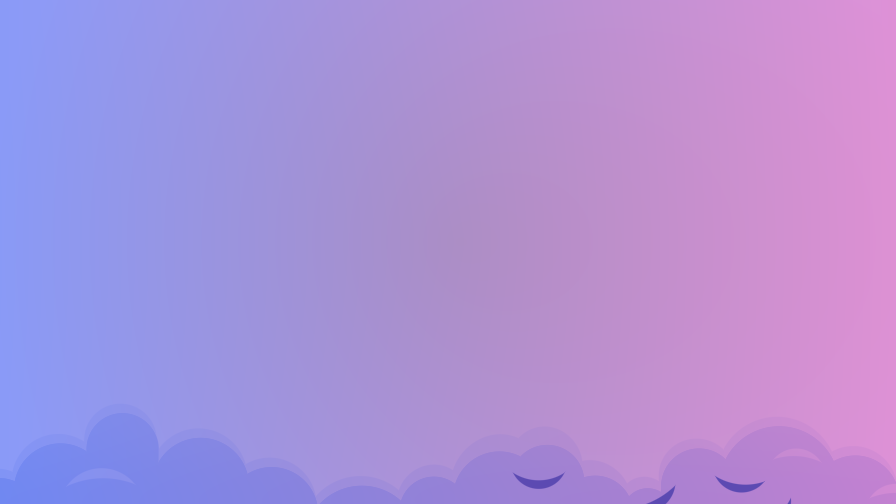
Reproduce this background procedurally as a Shadertoy shader.

```glsl
const float ASPECT = 16.0 / 9.0;
const vec3 SKY_BLUE = vec3(0.54, 0.605, 0.97);
const vec3 SKY_PINK = vec3(0.87, 0.57, 0.84);
const vec3 HAZE_LOSS = vec3(0.035, 0.032, 0.13);
const vec3 CLOUD_BLUE = vec3(0.34, 0.46, 0.92);
const vec3 CLOUD_PLUM = vec3(0.52, 0.36, 0.76);
const vec3 FOLD_VIOLET = vec3(0.36, 0.29, 0.70);

// Cloud puffs: centre x, centre y, radius
const int PUFF_COUNT = 14;
const vec3 PUFFS[PUFF_COUNT] = vec3[](
    vec3(0.000, -0.020, 0.072), vec3(0.120, 0.028, 0.093),
    vec3(0.243, 0.109, 0.072), vec3(0.398, 0.035, 0.097),
    vec3(0.539, -0.019, 0.093), vec3(0.718, -0.079, 0.116),
    vec3(0.861, -0.014, 0.069), vec3(0.991, 0.012, 0.093),
    vec3(1.086, 0.044, 0.074), vec3(1.181, -0.019, 0.076),
    vec3(1.285, -0.019, 0.051), vec3(1.387, 0.035, 0.076),
    vec3(1.546, 0.035, 0.120), vec3(1.697, 0.009, 0.088));

float fill(float dist, float pixel) {
    return 1.0 - smoothstep(-0.75 * pixel, 0.75 * pixel, dist);
}

// Union of puffs, each extended straight down
float cloudDistance(vec2 p) {
    float dist = 1e3;
    for (int i = 0; i < PUFF_COUNT; i++) {
        vec2 q = p - PUFFS[i].xy;
        q.y = max(q.y, 0.0);
        dist = min(dist, length(q) - PUFFS[i].z);
    }
    return dist;
}

// Disc whose cap rises by sag above a chord
float capDistance(vec2 q, float halfChord, float sag) {
    float radius = (halfChord * halfChord + sag * sag) / (2.0 * sag);
    return length(q - vec2(0.0, sag - radius)) - radius;
}

// Crescent bulging upward along its local y axis
float crescent(vec2 p, vec2 centre, float angle, float halfChord, vec2 sags) {
    float c = cos(angle), s = sin(angle);
    vec2 d = p - centre;
    vec2 q = vec2(c * d.x + s * d.y, c * d.y - s * d.x);
    return max(capDistance(q, halfChord, sags.x), -capDistance(q, halfChord, sags.y));
}

// Horizontal blend with a dusky centre
vec3 skyColor(vec2 p) {
    vec3 sky = mix(SKY_BLUE, SKY_PINK, p.x / ASPECT);
    float haze = max(0.0, 1.0 - length(p - vec2(0.91, 0.52)) / 0.95);
    return sky - HAZE_LOSS * haze;
}

void mainImage(out vec4 fragColor, in vec2 fragCoord) {
    vec2 uv = fragCoord / iResolution.xy;
    vec2 p = uv * vec2(ASPECT, 1.0);
    float pixel = 1.0 / iResolution.y;
    vec3 color = skyColor(p);

    // Front bank and its pale, lifted echo
    float middle = (p.x - 1.06) / 0.18;
    float lift = 0.018 + 0.018 * exp(-middle * middle);
    float front = fill(cloudDistance(p), pixel);
    float back = fill(cloudDistance(p - vec2(-0.004, lift)), pixel);
    float cover = max(0.36 * back, front) * mix(0.46, 0.28, uv.x);
    cover *= mix(1.1, 0.82, smoothstep(0.0, 0.2, p.y));

    // Pale highlights
    float glow = crescent(p, vec2(0.200, 0.037), 0.03, 0.068, vec2(0.034, 0.014));
    glow = min(glow, crescent(p, vec2(1.582, 0.086), -0.06, 0.047, vec2(0.024, 0.009)));
    glow = min(glow, crescent(p, vec2(1.778, 0.012), 0.0, 0.052, vec2(0.028, 0.010)));
    cover *= 1.0 - 0.55 * fill(glow, pixel);
    color = mix(color, mix(CLOUD_BLUE, CLOUD_PLUM, uv.x), cover);

    // Dark folds, turned to bulge downward
    const float TURN = 3.14159;
    float fold = crescent(p, vec2(1.069, 0.062), TURN, 0.051, vec2(0.032, 0.015));
    fold = min(fold, crescent(p, vec2(1.468, 0.050), TURN - 0.11, 0.049, vec2(0.027, 0.011)));
    fold = min(fold, crescent(p, vec2(1.294, 0.014), TURN + 0.46, 0.051, vec2(0.027, 0.008)));
    fold = min(fold, crescent(p, vec2(1.537, -0.018), TURN + 0.75, 0.044, vec2(0.022, 0.008)));
    color = mix(color, FOLD_VIOLET, fill(fold, pixel));

    fragColor = vec4(color, 1.0);
}
```
